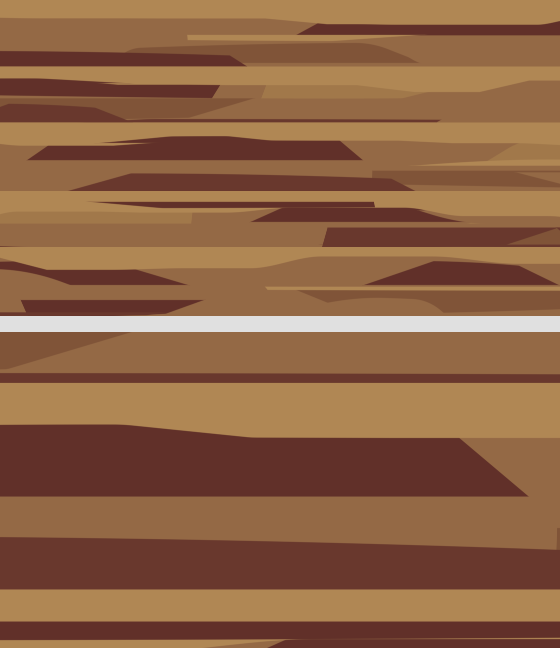
Top: the whole. Bottom: its middle third, enlarged.
Reproduce this texture procedurally as a WebGL 2 fragment shader.

```glsl
#version 300 es
precision highp float;
// Flat-coloured wooden planks with pale top bands, dark wedges and soft humps of grain.
uniform vec2 u_resolution;
out vec4 fragColor;

#define LIGHT vec3(0.69, 0.53, 0.33)
#define SOFT vec3(0.63, 0.47, 0.29)
#define MID vec3(0.58, 0.41, 0.27)
#define DUSKY vec3(0.50, 0.33, 0.22)
#define DARK vec3(0.41, 0.22, 0.175)
#define DEEP vec3(0.38, 0.19, 0.16)
#define PAIR_HEIGHT 0.395
#define TALL_HEIGHT 0.218
#define SPACING 1.05
#define HALF_WIDTH 0.42
#define BAND_KNOTS 2.2
#define SEED 3.0

float hash(vec2 p) {
  return fract(sin(dot(p, vec2(127.1, 311.7))) * 43758.5453);
}

vec4 hash4(vec2 p) {
  return vec4(hash(p), hash(p + 17.3), hash(p + 41.9), hash(p + 73.7));
}

float smoothMin(float a, float b, float k) {
  float h = max(k - abs(a - b), 0.0) / k;
  return min(a, b) - h * h * k * 0.25;
}

float cover(float dist) {
  float px = 1.0 / u_resolution.y;
  return smoothstep(-0.5 * px, 0.5 * px, dist);
}

// Flat-based sliver with slanted ends; positive inside
float shard(vec2 q, vec2 size, vec4 r, float rounding) {
  if (r.x < 0.4) q.y = size.y - q.y;
  float u = q.x / size.x;
  float top = size.y * (0.95 + 0.45 * (r.y - 0.5) * u + 0.2 * r.x * (1.0 - u * u));
  vec2 slant = 0.3 * r.zw * r.zw - 0.02 + rounding * 2.0;
  float left = ((q.x + size.x) * size.y - q.y * slant.x) / length(vec2(size.y, slant.x));
  float right = ((size.x - q.x) * size.y - q.y * slant.y) / length(vec2(size.y, slant.y));
  float bend = max(rounding, r.y > 0.75 ? 0.02 : 0.001);
  float upper = smoothMin(smoothMin(top - q.y, left, bend), right, bend);
  return min(q.y, upper);
}

// Row of scattered shards along one height of a plank, evenly thinned to a share
void lane(inout vec3 col, vec2 p, vec2 id, float base, float height,
          float share, float rounding, vec3 tintA, vec3 tintB) {
  float shift = hash(id + 5.1);
  float cell = floor(p.x / SPACING + shift);
  for (int i = -1; i <= 1; i++) {
    float n = cell + float(i);
    vec2 key = vec2(n + id.x * 13.0, id.y * 7.0 + SEED);
    vec4 r = hash4(key);
    vec4 s = hash4(key + 101.3);
    float middle = (n + 0.5 - shift + 0.4 * (s.x - 0.5)) * SPACING;
    vec2 size = vec2(HALF_WIDTH * (0.6 + 0.8 * s.y), height * (0.7 + 0.6 * s.z));
    float mask = cover(shard(p - vec2(middle, base), size, r, rounding));
    float rank = fract(0.57 * n + 0.755 * id.x + 0.37 * id.y);
    vec3 tint = hash(key + 59.0) < 0.5 ? tintA : tintB;
    col = mix(col, tint, mask * step(rank, share));
  }
}

// Depth of the pale band: level runs joined by bevels or curves
float bandDepth(float x, float row) {
  float s = x * BAND_KNOTS + hash(vec2(row, 9.0)) * 5.0;
  float n = floor(s);
  vec2 key = vec2(n, row * 3.7 + SEED);
  float start = 0.4 * hash(key + 23.0);
  float t = clamp((s - n - start) / (0.25 + 0.35 * hash(key + 31.0)), 0.0, 1.0);
  if (hash(key + 47.0) < 0.5) t = t * t * (3.0 - 2.0 * t);
  return mix(hash(key), hash(key + vec2(1.0, 0.0)), t);
}

vec3 wood(vec2 p) {
  // Alternate tall and short planks
  float pair = floor(p.y / PAIR_HEIGHT);
  float y = p.y - pair * PAIR_HEIGHT;
  float isShort = step(TALL_HEIGHT, y);
  float row = pair * 2.0 + isShort;
  float h = mix(TALL_HEIGHT, PAIR_HEIGHT - TALL_HEIGHT, isShort);
  vec2 q = vec2(p.x, y - isShort * TALL_HEIGHT);

  // Broad facets, then dark wedges partly hidden by humps
  vec3 col = MID;
  lane(col, q, vec2(row, 1.0), 0.42 * h, 0.32 * h, 0.3, 0.0, SOFT, SOFT);
  lane(col, q, vec2(row, 2.0), 0.05 * h, 0.3 * h, 0.45, 0.0, DUSKY, DUSKY);
  lane(col, q, vec2(row, 3.0), 0.0, (0.22 + 0.1 * isShort) * h, 0.4 + 0.35 * isShort, 0.0, DEEP, DARK);
  lane(col, q, vec2(row, 4.0), 0.0, 0.25 * h, 0.35, 0.03, MID, MID);
  lane(col, q, vec2(row, 5.0), 0.45 * h, 0.3 * h, 0.85 - 0.5 * isShort, 0.0, DEEP, DEEP);
  lane(col, q, vec2(row, 6.0), 0.4 * h, 0.25 * h, 0.25, 0.03, MID, MID);

  // Pale band along the top edge, with thin slivers over it
  float depth = h * (0.07 + 0.34 * bandDepth(q.x, row) + 0.16 * isShort);
  col = mix(col, LIGHT, cover(q.y - h + depth));
  lane(col, q, vec2(row, 7.0), 0.37 * h, 0.07 * h, 0.3, 0.0, LIGHT, LIGHT);
  lane(col, q, vec2(row, 8.0), 0.7 * h, 0.1 * h, 0.35, 0.0, DEEP, DEEP);
  lane(col, q, vec2(row, 9.0), 0.0, 0.05 * h, 0.35, 0.0, DARK, DEEP);
  return col;
}

void main() {
  vec2 p = gl_FragCoord.xy / u_resolution.y;
  vec2 quarter = vec2(0.0, 0.25 / u_resolution.y);
  fragColor = vec4(0.5 * (wood(p + quarter) + wood(p - quarter)), 1.0);
}
```
